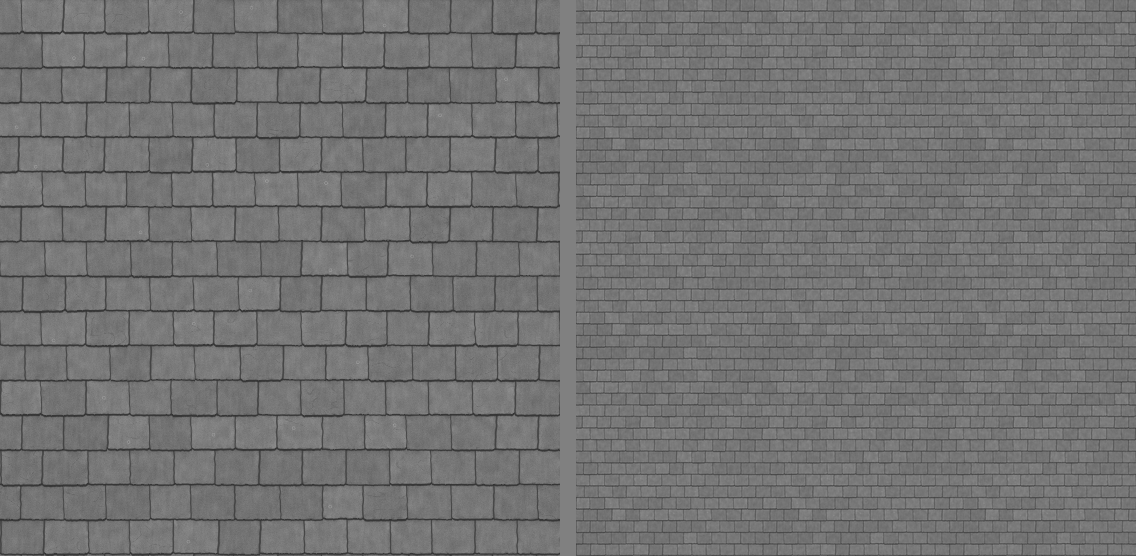
Left, the tile; right, the same tile 3 across and 3 down.
Write a Shadertoy shader that draws this texture.

```glsl
// Grey slate roofing: staggered courses of worn slates with thin dark joints.
#define COLUMNS 13.0
#define ROWS 16.0
#define SLATE_TONE 0.468
#define GAP_TONE 0.20
#define TONE_SPREAD 0.045
#define JOINT_JITTER 0.09
#define JOINT_WIDTH 0.017
#define SHADOW_WIDTH 0.034
#define RIM_LIGHT 0.075
#define GRAIN 0.045

struct Slate {
    vec2 local;   // position inside the slate, 0 to 1
    vec2 seed;    // random pair of this slate
    float joint;  // signed distance to the nearest side joint
    float edge;   // height of the ragged lower edge
    float gap;    // random width factor of that joint
};

vec2 hash2(vec2 p) {
    vec3 q = fract(p.xyx * vec3(0.1031, 0.1030, 0.0973));
    q += dot(q, q.yzx + 33.33);
    return fract((q.xx + q.yz) * q.zy);
}

float gradientNoise(vec2 p) {
    vec2 i = floor(p), f = p - i;
    vec2 w = f * f * f * (f * (f * 6.0 - 15.0) + 10.0);
    vec2 o = vec2(0.0, 1.0);
    float a = dot(hash2(i) - 0.5, f);
    float b = dot(hash2(i + o.yx) - 0.5, f - o.yx);
    float c = dot(hash2(i + o.xy) - 0.5, f - o.xy);
    float d = dot(hash2(i + o.yy) - 0.5, f - o.yy);
    return 2.0 * mix(mix(a, b, w.x), mix(c, d, w.x), w.y);
}

float fbm(vec2 p) {
    float sum = 0.0, gain = 1.0;
    for (int k = 0; k < 4; k++) {
        sum += gain * gradientNoise(p);
        p = mat2(1.6, 1.2, -1.2, 1.6) * p + 7.3;
        gain *= 0.55;
    }
    return sum;
}

// Ids wrap and noise is local to each slate, so the canvas tiles.
Slate slateAt(vec2 cell, float row) {
    Slate s;
    float wrappedRow = mod(row, ROWS);
    float height = cell.y - row;
    float drift = (hash2(vec2(wrappedRow, 71.0)).x - 0.5) * 0.1;
    float u = cell.x - 0.5 * mod(row, 2.0) - drift;

    // Nearest joint: shifted, tilted and slightly wavy
    float n = round(u);
    vec2 j = hash2(vec2(mod(n, COLUMNS), wrappedRow) + 31.0);
    float wave = 0.02 * gradientNoise(vec2(height * 6.0, 0.4) + j * 90.0);
    s.joint = u - n - JOINT_JITTER * (j.x - 0.5) - 0.06 * (j.y - 0.5) * (height - 0.5) - wave;
    s.gap = 0.6 + 0.8 * j.y;

    float column = s.joint < 0.0 ? n - 1.0 : n;
    s.local = vec2(u - column, height);
    s.seed = hash2(vec2(mod(column, COLUMNS), wrappedRow) + 7.0);

    // Lower edge: uneven hang, tilt, ragged outline and chipped corners
    float ragged = 0.022 * fbm(vec2(s.local.x * 9.0, 0.3) + s.seed * 60.0);
    float chip = 0.05 * s.seed.y * smoothstep(0.07, 0.0, abs(s.joint));
    s.edge = max(0.0, 0.045 + 0.035 * s.seed.x + 0.03 * (s.seed.y - 0.5) * (s.local.x - 0.5) + ragged + chip);
    return s;
}

float slateTone(Slate s, float side, float drop, float rise, float aspect) {
    vec2 q = s.local * vec2(aspect, 1.0) + s.seed * 50.0;
    float cloud = fbm(q * 2.6);
    float tone = SLATE_TONE + TONE_SPREAD * (s.seed.x - 0.5);
    tone += 0.045 * cloud + 0.03 * gradientNoise(q * vec2(11.0, 2.0));
    tone += GRAIN * (gradientNoise(q * 23.0) * 0.5 + gradientNoise(q * 47.0));

    // Pale weathered rim, broken into patches
    float patches = smoothstep(-0.15, 0.5, fbm(q * 3.1 + 19.0) + 0.5 * (s.seed.y - 0.4));
    float rim = exp(-side * 11.0) + 0.7 * exp(-drop * 6.0) + 0.4 * exp(-rise * 16.0);
    tone += RIM_LIGHT * rim * patches;

    // Flaked, darker lower edge
    tone -= 0.12 * exp(-rise * 22.0) * smoothstep(0.0, 0.35, gradientNoise(q * vec2(9.0, 13.0)));

    // Hairline cleavage marks on some slates
    float crease = smoothstep(0.025, 0.0, abs(gradientNoise(q * vec2(1.6, 2.4) + 0.15 * cloud)));
    tone -= 0.05 * crease * step(0.72, s.seed.y) * smoothstep(-0.1, 0.2, cloud);

    // Rare round lichen spots
    vec2 centre = 0.2 + 0.6 * hash2(s.seed * 97.0);
    float radius = length((s.local - centre) * vec2(aspect, 1.0));
    float spot = smoothstep(0.025, 0.0, abs(radius - 0.04));
    return tone + 0.08 * spot * step(0.88, s.seed.x);
}

void mainImage(out vec4 fragColor, in vec2 fragCoord) {
    vec2 cell = fragCoord / iResolution.xy * vec2(COLUMNS, ROWS);
    float aspect = iResolution.x / iResolution.y * ROWS / COLUMNS;
    float px = ROWS / iResolution.y;
    float row = floor(cell.y);

    // Find the visible slate and the one overlapping it from above
    Slate s = slateAt(cell, row), above = s;
    if (s.local.y < s.edge) s = slateAt(cell, row - 1.0);
    else above = slateAt(cell, row + 1.0);
    float drop = above.edge - above.local.y;
    float rise = s.local.y - s.edge;
    float side = abs(s.joint) * aspect;

    float tone = slateTone(s, side, drop, rise, aspect);

    // Soft shade under the overlap, then joint and overlap lines
    tone *= 1.0 - 0.22 * exp(-drop * 18.0) - 0.10 * exp(-side * 30.0);
    float jointWidth = JOINT_WIDTH * s.gap;
    float joint = 1.0 - smoothstep(jointWidth - 0.6 * px, jointWidth + 0.8 * px, side);
    float shadowWidth = SHADOW_WIDTH * (0.6 + 0.8 * above.seed.y);
    float overlap = 1.0 - smoothstep(shadowWidth - 0.6 * px, shadowWidth + px, drop);
    float butt = 1.0 - smoothstep(0.0, 1.2 * px, rise);
    tone = mix(tone, GAP_TONE + 0.04, 0.85 * joint);
    tone = mix(tone, GAP_TONE, max(0.92 * overlap, 0.6 * butt));
    fragColor = vec4(vec3(clamp(tone, 0.0, 1.0)), 1.0);
}
```
